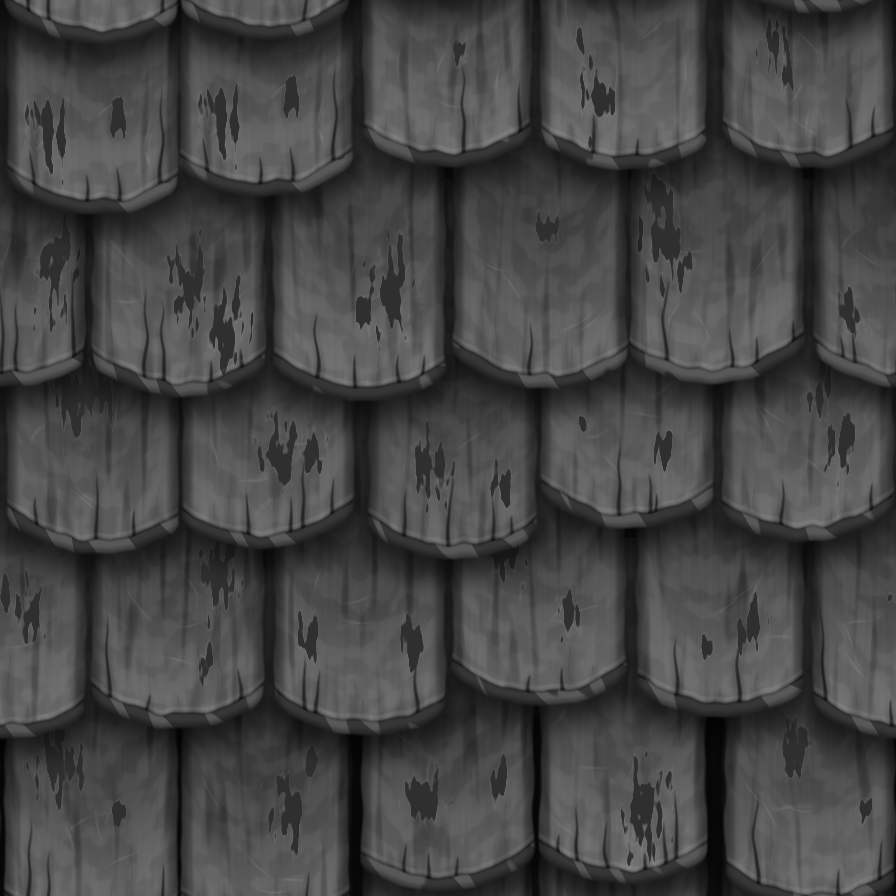
Give the GLSL for this texture, as a three.js fragment shader.

```glsl
// Weathered grey roof shingles: five rows of five round-ended tiles, every other row shifted by half.
// Rows are layered from low to high, each casting a soft shadow on the one beneath;
// gradient noise and hashed loops add grain, cracks, chips, scratches and patched rims.
varying vec2 vUv;

const float REPEATS = 5.0;
const float SOFT = 0.011;      // edge smoothing, in tile widths
const float RIM = 0.075;       // rim thickness
const float DEEP_TONE = 0.12;
const float CHIP_TONE = 0.185;

struct Tile {
  vec2 local;       // x from the centre line, y above the curved lower edge
  float halfWidth;
  float dist;       // signed distance to the outline
  float seed;
};

float hash(vec2 p) {
  return fract(sin(dot(p, vec2(127.1, 311.7))) * 43758.5);
}

vec2 hash2(vec2 p) {
  return vec2(hash(p), hash(p + 19.7));
}

float gradAt(vec2 cell, vec2 f) {
  float angle = 6.28318 * hash(cell);
  return dot(vec2(cos(angle), sin(angle)), f);
}

float gradientNoise(vec2 p) {
  vec2 i = floor(p), f = fract(p);
  vec2 u = f * f * f * (f * (f * 6.0 - 15.0) + 10.0);
  vec2 e = vec2(1.0, 0.0);
  return mix(mix(gradAt(i, f), gradAt(i + e, f - e), u.x),
             mix(gradAt(i + e.yx, f - e.yx), gradAt(i + 1.0, f - 1.0), u.x), u.y);
}

float band(float x, float centre, float width) {
  return 1.0 - smoothstep(0.0, width, abs(x - centre));
}

// One tile: straight sides, a bowed and slightly tilted lower edge, rounded corners
Tile makeTile(vec2 p, float col, float row, float shift) {
  vec2 id = mod(vec2(col, row), REPEATS);
  vec2 r = hash2(id + 3.1), s = hash2(id + 41.3);
  Tile t;
  t.seed = 1.0 + 50.0 * hash(id + 7.7);
  t.halfWidth = mix(0.46, 0.485, s.x);
  float x = p.x - col - 0.5 - shift - 0.05 * (s.y - 0.5);
  float tilt = 0.12 * (hash(id + 63.9) - 0.5);
  float bottom = row - mix(-0.07, 0.25, r.x) + 0.68 * x * x + tilt * x;
  bottom += 0.016 * gradientNoise(vec2(x * 7.0, t.seed));
  float slope = 1.36 * x + tilt;
  t.local = vec2(x, (p.y - bottom) / sqrt(1.0 + slope * slope));
  float wobble = 0.02 * gradientNoise(vec2(t.seed, p.y - row) * 5.0);
  vec2 d = vec2(abs(x) - t.halfWidth + wobble, -t.local.y) + 0.035;
  t.dist = length(max(d, 0.0)) + min(max(d.x, d.y), 0.0) - 0.035;
  return t;
}

// Nearest tile of a row
Tile rowTile(vec2 p, float row) {
  float shift = 0.5 * mod(mod(row, REPEATS), 2.0);
  float col = floor(p.x - shift);
  Tile best = makeTile(p, col, row, shift);
  for (int k = 0; k < 2; k++) {
    Tile t = makeTile(p, col + float(k) * 2.0 - 1.0, row, shift);
    if (t.dist < best.dist) best = t;
  }
  return best;
}

// Tapered splits rising from the rim
float cracks(vec2 p, float seed) {
  float dark = 0.0;
  for (int i = 0; i < 6; i++) {
    float k = float(i);
    vec2 r = hash2(vec2(seed, k));
    float x = 0.85 * ((k + r.x) / 6.0 - 0.5) + 0.035 * gradientNoise(vec2(p.y * 5.0, seed + k * 3.3));
    float taper = clamp(1.0 - (p.y - RIM) / mix(0.1, 0.55, r.y * r.y), 0.0, 1.0);
    float d = abs(p.x - x) - 0.014 * taper;
    float weight = mix(0.3, 1.0, step(0.5, hash(r)));
    float line = weight * smoothstep(SOFT, -SOFT, d) * smoothstep(0.0, 0.25, taper);
    dark = max(dark, max(line, 0.3 * taper * smoothstep(0.04, 0.0, d)));
  }
  return dark;
}

// Ragged flakes, stretched along the grain; high inside a flake
float chips(vec2 p, float seed) {
  float rag = 1.5 * gradientNoise(p * vec2(24.0, 5.0) + seed) + 0.6 * gradientNoise(p * vec2(46.0, 15.0) + seed);
  float field = -1.0;
  for (int i = 0; i < 2; i++) {
    vec2 r = hash2(vec2(seed, float(i) + 11.0));
    float size = mix(0.03, 0.14, pow(hash(r + 5.0), 1.5));
    vec2 centre = vec2(0.65 * (r.x - 0.5), mix(0.2, 0.95, r.y));
    field = max(field, 1.0 - length((p - centre) / vec2(size, 1.9 * size)) + rag);
  }
  return field;
}

// Faint pale hairlines
float scratches(vec2 p, float seed) {
  float light = 0.0;
  for (int i = 0; i < 4; i++) {
    vec2 r = hash2(vec2(seed, float(i) + 27.0));
    float angle = 6.28318 * hash(r);
    vec2 q = p - vec2(0.7 * (r.x - 0.5), mix(0.2, 0.8, r.y));
    q = mat2(cos(angle), -sin(angle), sin(angle), cos(angle)) * q;
    light = max(light, band(q.y + q.x * q.x, 0.0, SOFT) * band(q.x, 0.0, 0.13));
  }
  return light;
}

float shadeTile(Tile t) {
  vec2 p = t.local;
  float side = t.halfWidth - abs(p.x);
  // Face: lit towards the lower edge, mottled and grained
  float tone = mix(0.405, 0.25, smoothstep(0.05, 1.05, p.y)) + 0.04 * (fract(t.seed) - 0.5);
  float blotch = gradientNoise(p * 6.0 + t.seed) + 0.5 * gradientNoise(p * 15.0 + t.seed);
  tone += 0.025 * smoothstep(-0.12, 0.12, blotch) - 0.012 + 0.025 * blotch;
  tone -= 0.08 * smoothstep(0.15, 0.5, gradientNoise(p * vec2(15.0, 1.6) + t.seed * 2.0));
  tone += 0.018 * gradientNoise(p * vec2(42.0, 3.0) + t.seed);
  tone += 0.025 * band(side, 0.065, 0.025) + 0.05 * scratches(p, t.seed);
  // Wear
  tone = mix(tone, 0.14, cracks(p, t.seed));
  float chip = chips(p, t.seed);
  tone += 0.03 * band(chip, 0.25, 0.15);
  tone = mix(tone, CHIP_TONE, smoothstep(0.3, 0.5, chip));
  tone *= mix(0.52, 1.0, smoothstep(0.0, 0.1, side));
  // Rim: dark rounded lip with paler worn patches
  float thick = RIM + 0.02 * gradientNoise(vec2(p.x * 9.0, t.seed));
  float patchNoise = gradientNoise(vec2(p.x * 6.0 + p.y * 4.0, t.seed * 3.0 + p.y * 2.0));
  float rim = mix(0.195, 0.32, smoothstep(0.08, 0.13, patchNoise));
  rim *= mix(0.7, 1.08, smoothstep(0.0, 0.6 * thick, p.y)) * mix(0.75, 1.0, smoothstep(0.0, 0.06, side));
  tone += 0.045 * band(p.y, thick + 0.025, 0.018);
  tone = mix(tone, rim, smoothstep(thick + SOFT, thick - SOFT, p.y));
  return tone - 0.09 * band(p.y, thick, 0.014);
}

void main() {
  vec2 p = vUv * REPEATS;
  float tone = DEEP_TONE;
  // Lower rows first; each row shadows what lies under it
  for (int j = 0; j < 3; j++) {
    Tile t = rowTile(p, floor(p.y) + float(j) - 1.0);
    tone *= mix(0.42, 1.0, smoothstep(-0.02, 0.24, t.dist));
    tone = mix(tone, shadeTile(t), smoothstep(SOFT, -SOFT, t.dist));
  }
  gl_FragColor = vec4(vec3(tone), 1.0);
}
```
